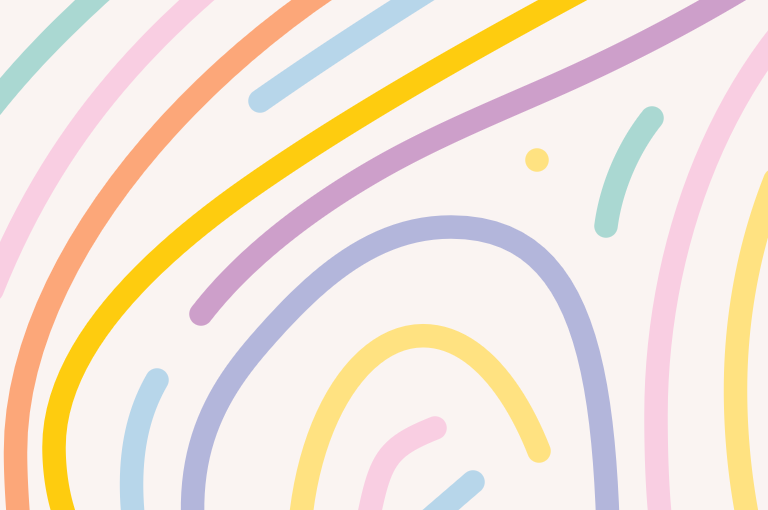
This background is drawn by a WebGL 2 fragment shader. Its source:

```glsl
#version 300 es
precision highp float;

uniform vec2 u_resolution;
out vec4 fragColor;

const float GRID_HEIGHT = 510.0;   // design units from top to bottom
const float STROKE_RADIUS = 11.75;
const int SEGMENTS = 24;

const vec3 CREAM = vec3(0.982, 0.957, 0.949);
const vec3 TEAL = vec3(0.667, 0.847, 0.824);
const vec3 PINK = vec3(0.976, 0.808, 0.886);
const vec3 ORANGE = vec3(0.988, 0.655, 0.475);
const vec3 BLUE = vec3(0.718, 0.839, 0.918);
const vec3 GOLD = vec3(0.996, 0.800, 0.060);
const vec3 PURPLE = vec3(0.804, 0.624, 0.792);
const vec3 PERIWINKLE = vec3(0.702, 0.714, 0.859);
const vec3 YELLOW = vec3(1.000, 0.886, 0.506);

vec2 p;            // current position, y pointing down
float pixelSize;   // one pixel in design units

float segmentDistance(vec2 a, vec2 b) {
    vec2 ab = b - a;
    float t = clamp(dot(p - a, ab) / dot(ab, ab), 0.0, 1.0);
    return length(p - a - ab * t);
}

// Distance to a cubic Bezier curve
float curve(vec2 a, vec2 b, vec2 c, vec2 d) {
    // Skip curves whose bounding box is out of reach
    vec2 low = min(min(a, b), min(c, d));
    vec2 high = max(max(a, b), max(c, d));
    float boxDistance = length(max(max(low - p, p - high), 0.0));
    if (boxDistance > STROKE_RADIUS + 2.0 * pixelSize) return boxDistance;

    float nearest = 1e5;
    vec2 previous = a;
    for (int i = 1; i <= SEGMENTS; i++) {
        float t = float(i) / float(SEGMENTS);
        float s = 1.0 - t;
        vec2 next = s * s * s * a + 3.0 * s * t * (s * b + t * c) + t * t * t * d;
        nearest = min(nearest, segmentDistance(previous, next));
        previous = next;
    }
    return nearest;
}

void paint(inout vec3 color, vec3 ink, float centerDistance) {
    float coverage = clamp(0.5 - (centerDistance - STROKE_RADIUS) / pixelSize, 0.0, 1.0);
    color = mix(color, ink, coverage);
}

void main() {
    pixelSize = GRID_HEIGHT / u_resolution.y;
    p = vec2(gl_FragCoord.x, u_resolution.y - gl_FragCoord.y) * pixelSize;
    vec3 color = CREAM;
    float d;

    // Sweeping bands on the upper left
    d = curve(vec2(112, -18), vec2(70, 20), vec2(28, 60), vec2(-14, 114));
    paint(color, TEAL, d);

    d = curve(vec2(215, -16), vec2(118, 67), vec2(44, 160), vec2(-8, 290));
    paint(color, PINK, d);

    d = curve(vec2(330, -13), vec2(151, 108), vec2(15, 290), vec2(15.5, 452));
    d = min(d, curve(vec2(15.5, 452), vec2(15.5, 475), vec2(17, 500), vec2(19, 525)));
    paint(color, ORANGE, d);

    d = curve(vec2(583, -11), vec2(468, 51), vec2(349, 118), vec2(249, 188));
    d = min(d, curve(vec2(249, 188), vec2(149, 258), vec2(54, 350), vec2(54, 447)));
    d = min(d, curve(vec2(54, 447), vec2(54, 472), vec2(58, 500), vec2(68, 525)));
    paint(color, GOLD, d);

    d = curve(vec2(745, -13), vec2(670, 32), vec2(600, 66), vec2(540, 92));
    d = min(d, curve(vec2(540, 92), vec2(485, 116), vec2(428, 140), vec2(376, 170)));
    d = min(d, curve(vec2(376, 170), vec2(310, 208), vec2(245, 257), vec2(201, 314)));
    paint(color, PURPLE, d);

    // Nested arches in the lower center
    d = curve(vec2(193, 525), vec2(188, 435), vec2(225, 382), vec2(265, 337));
    d = min(d, curve(vec2(265, 337), vec2(318, 277), vec2(375, 227), vec2(451, 227)));
    d = min(d, curve(vec2(451, 227), vec2(575, 227), vec2(602, 350), vec2(608, 525)));
    paint(color, PERIWINKLE, d);

    d = curve(vec2(300, 525), vec2(310, 415), vec2(362, 335.7), vec2(423, 335.7));
    d = min(d, curve(vec2(423, 335.7), vec2(475, 335.7), vec2(515, 390), vec2(539, 451)));
    paint(color, YELLOW, d);

    d = curve(vec2(435, 428), vec2(385, 448), vec2(380, 460), vec2(367, 525));
    paint(color, PINK, d);

    // Bands on the right
    d = curve(vec2(780, 34), vec2(700, 135), vec2(656, 275), vec2(656, 415));
    d = min(d, curve(vec2(656, 415), vec2(656, 450), vec2(657, 490), vec2(661, 525)));
    paint(color, PINK, d);

    d = curve(vec2(775, 180), vec2(748, 248), vec2(735.5, 320), vec2(735.5, 390));
    d = min(d, curve(vec2(735.5, 390), vec2(735.5, 435), vec2(740, 480), vec2(749, 525)));
    paint(color, YELLOW, d);

    // Short dashes and the dot
    d = curve(vec2(260, 101), vec2(310, 66), vec2(360, 33), vec2(430, -11));
    d = min(d, curve(vec2(157, 380), vec2(135, 418), vec2(127, 465), vec2(134, 525)));
    d = min(d, segmentDistance(vec2(473, 482), vec2(430, 519)));
    paint(color, BLUE, d);

    d = curve(vec2(652, 118), vec2(628, 148), vec2(611, 188), vec2(606, 226));
    paint(color, TEAL, d);
    paint(color, YELLOW, length(p - vec2(537, 160)));

    fragColor = vec4(color, 1.0);
}
```
